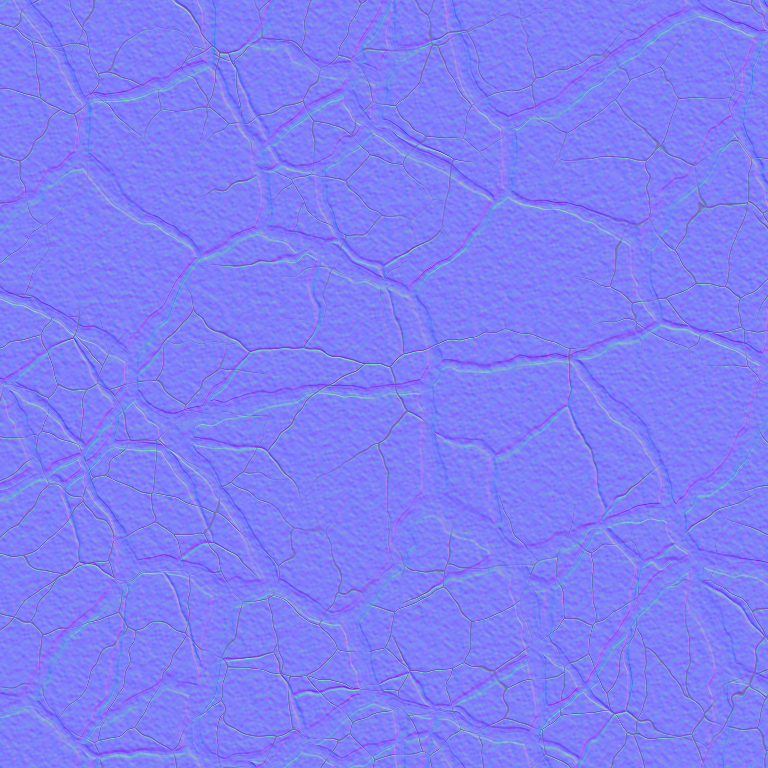
A Shadertoy shader for this texture map:

```glsl
#define MAIN_CELLS 4.6      // wide cracks per canvas
#define BRANCH_CELLS 7.0    // narrower side cracks
#define HAIR_CELLS 13.5     // hairline cracks
#define MAIN_WIDTH 0.012
#define BRANCH_WIDTH 0.009
#define HAIR_WIDTH 0.0014
#define GROOVE_DEPTH 0.0016
#define HAIR_DEPTH 0.0007
#define GRAIN_CELLS 150.0
#define GRAIN_DEPTH 0.00092
#define SAMPLE_STEP 0.001
#define HAIR_COLOR vec3(0.42, 0.42, 0.60)

vec2 hash22(vec2 p) {
    vec3 q = fract(p.xyx * vec3(0.1031, 0.1030, 0.0973));
    q += dot(q, q.yzx + 33.33);
    return fract((q.xx + q.yz) * q.zy);
}

vec2 noise2(vec2 p) {
    vec2 i = floor(p), f = fract(p);
    f = f * f * (3.0 - 2.0 * f);
    vec2 low = mix(hash22(i), hash22(i + vec2(1, 0)), f.x);
    vec2 high = mix(hash22(i + vec2(0, 1)), hash22(i + vec2(1, 1)), f.x);
    return mix(low, high, f.y);
}

// Bends straight cell borders into wandering, ragged cracks
vec2 bend(vec2 p) {
    return p + 0.085 * (noise2(p * 4.5 + 3.0) - 0.5)
             + 0.020 * (noise2(p * 19.0 + 9.0) - 0.5)
             + 0.007 * (noise2(p * 65.0 + 5.0) - 0.5);
}

// Distance to the nearest Voronoi border, in canvas units
float borderDistance(vec2 p, float cells) {
    p = p * cells + cells * 7.3;
    vec2 i = floor(p), f = fract(p), nearCell = vec2(0), nearest = vec2(9);
    for (int y = -1; y <= 1; y++)
    for (int x = -1; x <= 1; x++) {
        vec2 c = vec2(x, y);
        vec2 r = c + 0.92 * hash22(i + c) - f;
        if (dot(r, r) < dot(nearest, nearest)) { nearest = r; nearCell = c; }
    }
    float d = 9.0;
    for (int y = -2; y <= 2; y++)
    for (int x = -2; x <= 2; x++) {
        vec2 c = nearCell + vec2(x, y);
        vec2 r = c + 0.92 * hash22(i + c) - f;
        vec2 gap = r - nearest;
        if (dot(gap, gap) > 1e-5)
            d = min(d, dot(0.5 * (r + nearest), normalize(gap)));
    }
    return d / cells;
}

// Soft bowl with a crisp lip and an inner step; a negative width closes it
float groove(float d, float width, float lipWidth) {
    float lip = 1.0 - smoothstep(width - lipWidth, width, d);
    float inner = 1.0 - smoothstep(0.5 * width - 0.0016, 0.5 * width, d);
    float bowl = 1.0 - smoothstep(0.0, max(width, 0.001) * 1.6, d);
    return 0.55 * lip + 0.12 * inner + 0.36 * bowl * smoothstep(0.0, 0.004, width);
}

// Octaves turned against each other hide the noise lattice
float grain(vec2 p) {
    mat2 turn = mat2(0.8, 0.6, -0.6, 0.8);
    vec2 a = turn * p, b = turn * a;
    return 0.65 * noise2(a * GRAIN_CELLS * 1.7).x + 0.75 * noise2(b * GRAIN_CELLS).y
         + 0.45 * noise2(turn * b * GRAIN_CELLS * 0.55).x;
}

// x: surface height, y: hairline coverage
vec2 surface(vec2 p) {
    vec2 q = bend(p);
    vec2 vary = noise2(p * 9.0 + 40.0);
    vec2 fade = noise2(p * 4.5 + 80.0);
    float lipWidth = mix(0.0014, 0.0055, noise2(p * 18.0 + 60.0).x);

    float mainCrack = groove(borderDistance(q, MAIN_CELLS),
                             MAIN_WIDTH * (0.4 + 1.0 * vary.x), lipWidth);
    float branchDist = borderDistance(q + 0.31, BRANCH_CELLS);
    float branch = groove(branchDist, BRANCH_WIDTH * (2.2 * fade.x - 0.6), lipWidth);
    float wide = max(mainCrack, 0.85 * branch);

    // Hairlines fade out in places; narrow branches keep a dark core
    float hairMask = smoothstep(0.28, 0.55, fade.y) * (1.0 - 0.8 * min(wide, 1.0));
    float hairDist = borderDistance(q + 0.57, HAIR_CELLS);
    float hair = hairMask * (1.0 - smoothstep(0.0, HAIR_WIDTH, hairDist));
    float coreMask = smoothstep(0.2, 0.32, fade.x) * (1.0 - smoothstep(0.36, 0.46, fade.x));
    float core = coreMask * (1.0 - smoothstep(0.0, HAIR_WIDTH * 1.15, branchDist));
    hair = max(hair, core);

    return vec2(GRAIN_DEPTH * grain(p) - GROOVE_DEPTH * wide - HAIR_DEPTH * hair, hair);
}

void mainImage(out vec4 fragColor, in vec2 fragCoord) {
    vec2 p = fragCoord / iResolution.y;
    vec2 here = surface(p);
    float right = surface(p + vec2(SAMPLE_STEP, 0)).x;
    float above = surface(p + vec2(0, SAMPLE_STEP)).x;

    // Encode the surface normal as colour, gentler sideways than upward
    vec2 slope = vec2(0.65, 1.0) * (vec2(right, above) - here.x) / SAMPLE_STEP;
    vec3 color = 0.5 + 0.5 * normalize(vec3(-slope, 1.0));

    // Faces turned upward lose some blue
    color.b -= 0.012 + 0.9 * clamp(color.g - 0.51, 0.0, 0.10);
    color = mix(color, HAIR_COLOR, 0.65 * here.y);
    fragColor = vec4(color, 1.0);
}
```
